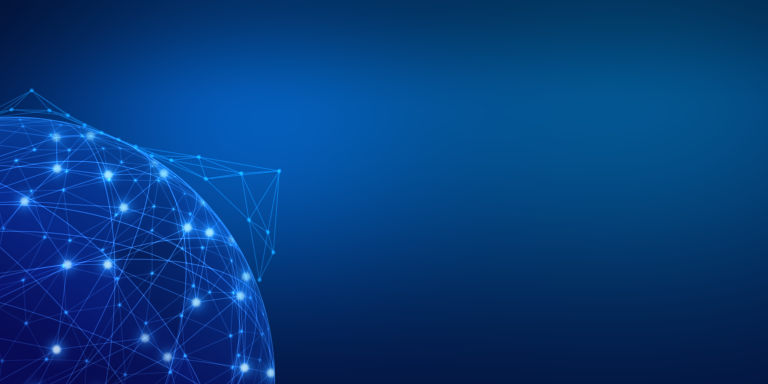
A WebGL 2 fragment shader for this background:

```glsl
#version 300 es
precision highp float;

#define CENTER vec2(0.03, 0.01)
#define RADIUS 0.685
#define LINE_WIDTH 0.0031
#define COARSE_CELL 0.29
#define FINE_CELL 0.17
#define ARC_COUNT 18
#define SHELL_COUNT 18
#define LINE_COLOR vec3(0.26, 0.60, 0.88)
#define NODE_COLOR vec3(0.62, 0.92, 1.00)

uniform vec2 u_resolution;
out vec4 fragColor;

float hash(vec2 p) {
    return fract(sin(dot(p, vec2(127.1, 311.7))) * 43758.5453);
}

vec2 hash2(vec2 p) {
    return vec2(hash(p), hash(p + 17.3));
}

float glow(vec2 p, vec2 size) {
    p /= size;
    return exp(-dot(p, p));
}

// Soft stroke, never thinner than one pixel
float stroke(float d) {
    float w = max(LINE_WIDTH, 1.0 / u_resolution.y);
    return 1.0 - smoothstep(0.0, w, abs(d));
}

float segment(vec2 p, vec2 a, vec2 b) {
    vec2 pa = p - a, ba = b - a;
    float t = clamp(dot(pa, ba) / max(dot(ba, ba), 1e-6), 0.0, 1.0);
    return stroke(length(pa - ba * t));
}

vec3 background(vec2 p) {
    vec3 col = vec3(0.01, 0.05, 0.21);
    col += vec3(0.005, 0.25, 0.44) * glow(p - vec2(0.58, 0.67), vec2(0.55, 0.46));
    col += vec3(0.00, 0.28, 0.35) * glow(p - vec2(1.66, 0.75), vec2(0.85, 0.56));
    return col * (1.0 - 0.24 * smoothstep(0.70, 1.0, p.y));
}

// Jittered lattice wrapped over the hemisphere
vec2 spherePoint(vec2 id, float cell) {
    vec2 s = (id + 0.12 + 0.76 * hash2(id + cell * 50.0)) * cell;
    float a = max(length(s), 1e-4);
    return CENTER + RADIUS * s / a * sin(min(a, 1.5));
}

// x: links, y: node cores, z: node halos
vec3 mesh(vec2 p, float cell, float size) {
    vec3 sum = vec3(0.0);
    int last = int(1.6 / cell);
    for (int j = -1; j <= last; j++)
    for (int i = -1; i <= last; i++) {
        vec2 id = vec2(i, j);
        float reach = length(id + 0.5) * cell;
        if (reach > 1.55) continue;
        vec2 a = spherePoint(id, cell);
        sum.x += segment(p, a, spherePoint(id + vec2(1, 0), cell));
        sum.x += segment(p, a, spherePoint(id + vec2(0, 1), cell));
        sum.x += segment(p, a, spherePoint(id + vec2(1, 1), cell));
        float d = length(p - a), power = 0.5 + 0.5 * hash(id + 5.0);
        power *= 1.0 - 0.6 * smoothstep(1.2, 1.5, reach);
        sum.y += power * (1.0 - smoothstep(size * 0.4, size * 1.4, d));
        sum.z += power * exp(-d * d / (size * size * 4.0));
    }
    return sum;
}

// Loose zigzag of nodes rising above the rim
vec2 shellPoint(int k) {
    float a = 22.0 + 4.0 * float(k);
    float rise = 0.20 * exp(-pow((a - 38.0) / 12.0, 2.0))
               + 0.08 * exp(-pow((a - 84.0) / 6.0, 2.0));
    rise *= 1.0 - 0.33 * float((k + 2) % 3);
    a = radians(a);
    return CENTER + (RADIUS + rise) * vec2(cos(a), sin(a));
}

float shell(vec2 p) {
    float links = 0.0, dots = 0.0;
    for (int k = 0; k < SHELL_COUNT; k++) {
        vec2 a = shellPoint(k);
        for (int n = 1; n <= 3; n++) links += segment(p, a, shellPoint(k + n));
        dots += 1.0 - smoothstep(0.002, 0.008, length(p - a));
    }
    return min(0.45 * links, 0.6) + dots;
}

vec3 globe(vec2 p, vec3 back) {
    vec2 q = (p - CENTER) / RADIUS;
    float r = length(q);
    float inside = 1.0 - smoothstep(-0.006, 0.006, r - 1.0);
    float z = sqrt(max(1.0 - r * r, 0.002));
    float lit = smoothstep(0.0, 1.0, dot(q, vec2(0.45, 0.75)));

    // Great circles and the facets between them
    float arcs = 0.0, facet = 0.0;
    for (int k = 0; k < ARC_COUNT; k++) {
        vec2 h = hash2(vec2(k, 3.7));
        float turn = 6.2832 * h.x, tilt = 0.15 + 0.75 * h.y;
        vec3 n = vec3(sqrt(1.0 - tilt * tilt) * vec2(cos(turn), sin(turn)), tilt);
        float d = dot(n, vec3(q, z));
        arcs += stroke(d * RADIUS / max(length(n.xy - n.z * q / z), 0.2));
        facet += clamp(d * 90.0, -1.0, 1.0) * (hash(vec2(k, 9.1)) - 0.5);
    }

    // Body with a faint rim light
    vec3 body = mix(vec3(0.035, 0.045, 0.37), vec3(0.02, 0.25, 0.62), lit);
    body *= 1.0 + 0.17 * clamp(facet, -2.0, 2.0);
    body += vec3(0.01, 0.08, 0.10) * exp((r - 1.0) * 12.0) * lit;

    // Web and nodes
    vec3 fine = mesh(p, FINE_CELL, 0.0055);
    vec3 coarse = mesh(p, COARSE_CELL, 0.0115);
    float edgeFade = 1.0 - 0.55 * smoothstep(0.85, 1.0, r);
    float web = 0.20 * fine.x + 0.34 * coarse.x + 0.45 * arcs;
    body += LINE_COLOR * min(web * edgeFade, 0.85) * (0.42 + 0.45 * lit);
    body += vec3(0.08, 0.42, 0.58) * (0.6 * fine.y + 0.1 * fine.z) * edgeFade;
    body += vec3(0.08, 0.32, 0.42) * coarse.z;
    body = mix(body, mix(vec3(0.74, 0.82, 0.92), NODE_COLOR, lit), min(coarse.y, 1.0));

    vec3 col = mix(back, body, inside);
    return col + LINE_COLOR * stroke((r - 1.0) * RADIUS) * (0.10 + 0.22 * lit);
}

void main() {
    vec2 p = gl_FragCoord.xy / u_resolution.y;
    vec3 col = background(p);
    float height = length(p - CENTER) - RADIUS;
    if (height < 0.03) col = globe(p, col);
    if (abs(height) < 0.25) {
        col += vec3(0.04, 0.26, 0.36) * shell(p) * smoothstep(-0.02, 0.01, height);
    }
    fragColor = vec4(clamp(col, 0.0, 1.0), 1.0);
}
```
